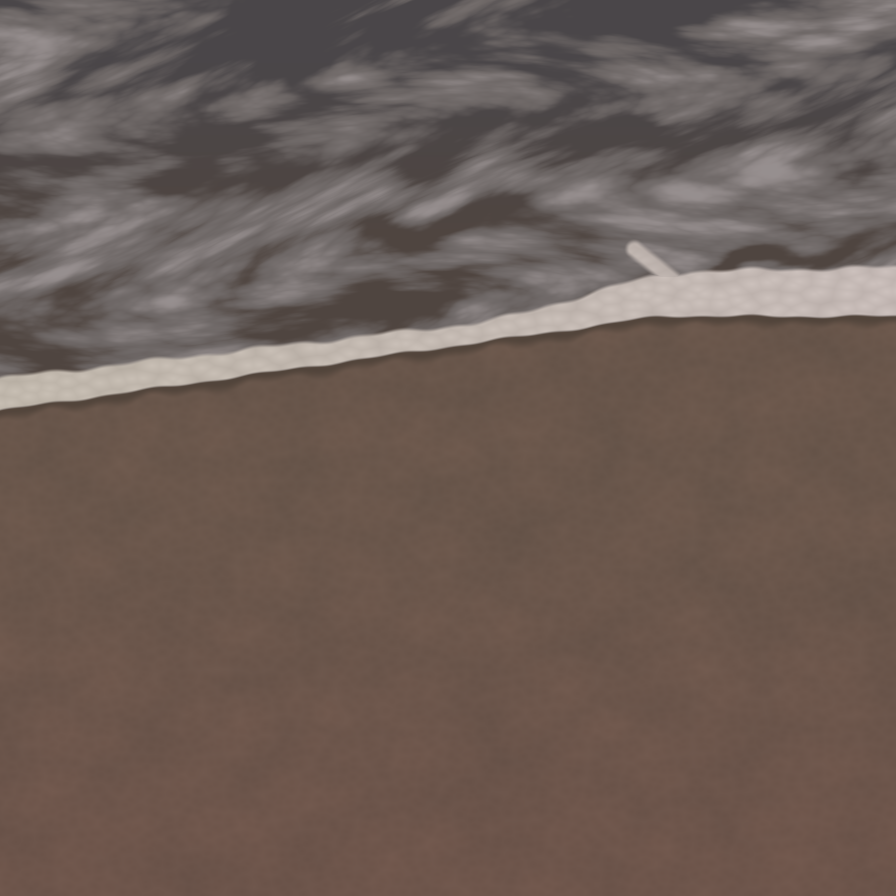
Write a Shadertoy shader that draws this texture.

```glsl
float hash(vec2 p) {
    p = fract(p * vec2(0.1031, 0.1137));
    p += dot(p, p.yx + 33.33);
    return fract((p.x + p.y) * p.x * 7.13 + p.y * 5.7);
}

// Distance to the nearest scattered cell point.
float cellular(vec2 p) {
    vec2 cell = floor(p), local = fract(p);
    float nearest = 2.0;
    for (int y = -1; y <= 1; y++)
    for (int x = -1; x <= 1; x++) {
        vec2 offset = vec2(x, y);
        vec2 id = cell + offset + 50.0;
        vec2 point = offset + vec2(hash(id), hash(id + 71.7));
        nearest = min(nearest, length(point - local));
    }
    return nearest;
}

float layeredCells(vec2 p) {
    float sum = 0.0, weight = 0.5;
    for (int i = 0; i < 5; i++) {
        sum += weight * (1.0 - cellular(p));
        p = mat2(1.7, 0.5, -0.5, 1.7) * p + 7.3;
        weight *= 0.57;
    }
    return sum;
}

vec2 sineWarp(vec2 p, float amount) {
    for (int i = 0; i < 4; i++) {
        p += amount * sin(p.yx * vec2(1.9, 1.3) + vec2(0.7, 2.1) * float(i));
        amount *= 0.8;
    }
    return p;
}

// Soft elongated spot, tilted along the drift of the water.
float spot(vec2 p, vec2 centre, vec2 size) {
    vec2 d = p - centre;
    d.y -= 0.2 * d.x;
    d /= size;
    return exp(-dot(d, d));
}

float segmentDistance(vec2 p, vec2 a, vec2 b) {
    vec2 along = b - a;
    float t = clamp(dot(p - a, along) / dot(along, along), 0.0, 1.0);
    return length(p - a - along * t);
}

float shoreLine(float x) {
    float slope = 0.542 + 0.142 * x;
    return mix(slope, 0.647, smoothstep(0.67, 0.80, x));
}

float crestLine(float x) {
    float slope = 0.577 + 0.116 * x + 0.03 * smoothstep(0.52, 0.76, x);
    return min(slope, 0.696 + 0.02 * (x - 0.75));
}

float foamCover(vec2 p) {
    vec2 drift = vec2(p.x, p.y - 0.2 * p.x);
    float cover = layeredCells(sineWarp(drift * vec2(6.5, 16.0), 0.28));

    // Open water
    vec2 q = p + 0.012 * sin(p.yx * vec2(55.0, 43.0));
    float gaps = spot(q, vec2(0.32, 0.98), vec2(0.17, 0.075));
    gaps += spot(q, vec2(0.69, 0.985), vec2(0.13, 0.035));
    gaps += 0.8 * spot(q, vec2(0.50, 0.825), vec2(0.06, 0.020));
    gaps += 0.9 * spot(q, vec2(0.48, 0.750), vec2(0.07, 0.020));
    gaps += 0.8 * spot(q, vec2(0.92, 0.912), vec2(0.07, 0.015));
    gaps += 0.7 * spot(q, vec2(0.25, 0.825), vec2(0.10, 0.024));
    gaps += 0.7 * spot(q, vec2(0.70, 0.842), vec2(0.08, 0.018));
    gaps += 0.6 * spot(q, vec2(0.41, 0.660), vec2(0.09, 0.018));
    gaps += 0.6 * spot(q, vec2(0.02, 0.790), vec2(0.09, 0.025));
    gaps += 0.9 * spot(q, vec2(0.87, 0.708), vec2(0.13, 0.012));

    // Dense foam
    float drifts = spot(q, vec2(0.06, 0.945), vec2(0.10, 0.030));
    drifts += 0.6 * spot(q, vec2(0.50, 0.785), vec2(0.25, 0.020));
    drifts += 0.6 * spot(q, vec2(0.88, 0.795), vec2(0.16, 0.050));
    drifts += 0.5 * spot(q, vec2(0.18, 0.735), vec2(0.22, 0.030));
    return cover - 0.38 * gaps + 0.20 * drifts;
}

vec3 seaColor(vec2 p, float cover) {
    vec3 water = mix(vec3(0.31, 0.27, 0.25), vec3(0.29, 0.275, 0.285), smoothstep(0.7, 0.95, p.y));
    vec3 thinFoam = vec3(0.43, 0.405, 0.40);
    vec3 thickFoam = vec3(0.59, 0.56, 0.56);
    vec3 color = mix(water, thinFoam, smoothstep(0.42, 0.68, cover));
    return mix(color, thickFoam, smoothstep(0.63, 0.98, cover));
}

vec3 sandColor(vec2 p, float depth) {
    vec3 color = mix(vec3(0.43, 0.335, 0.295), vec3(0.415, 0.34, 0.295), smoothstep(0.0, 0.5, p.y));
    float mottle = layeredCells(p * vec2(9.0, 12.0)) - 0.62;
    float grain = cellular(p * vec2(75.0, 95.0)) - 0.48;
    color += mottle * vec3(0.055, 0.035, 0.028) + grain * 0.014;
    float ragged = 0.008 + 0.005 * sin(p.x * 31.0) * sin(p.x * 83.0);
    float wet = 1.0 - smoothstep(ragged * 0.3, ragged + 0.006, depth);
    return mix(color, vec3(0.29, 0.245, 0.21), 0.75 * wet);
}

void mainImage(out vec4 fragColor, in vec2 fragCoord) {
    vec2 p = fragCoord / iResolution.xy;
    float soft = max(0.0018, 1.0 / iResolution.y);
    float ripple = 0.0018 * sin(p.x * 47.0) + 0.0012 * sin(p.x * 113.0 + 1.0);
    float shore = shoreLine(p.x) + ripple * 0.6;
    float crest = crestLine(p.x) + ripple;

    vec3 color = mix(sandColor(p, shore - p.y), seaColor(p, foamCover(p)), smoothstep(-soft, soft, p.y - shore));

    // Bright breaking edge and its short spur
    float band = smoothstep(-soft, soft, p.y - shore) * (1.0 - smoothstep(-soft, soft * 2.0, p.y - crest));
    float spur = segmentDistance(p, vec2(0.755, 0.685), vec2(0.708, 0.722));
    band = max(band, 0.9 * (1.0 - smoothstep(0.005, 0.012, spur)));
    vec3 froth = mix(vec3(0.75, 0.715, 0.67), vec3(0.77, 0.725, 0.71), p.x);
    froth += 0.07 * (0.45 - cellular(p * vec2(45.0, 80.0)));
    fragColor = vec4(mix(color, froth, band), 1.0);
}
```
